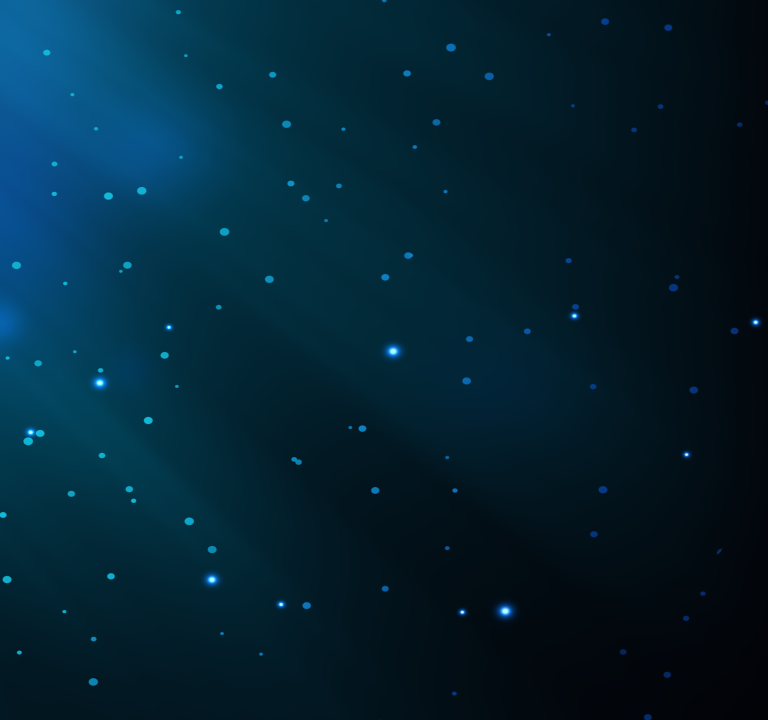
Reproduce this background procedurally as a Shadertoy shader.

```glsl
const vec3 CYAN = vec3(0.07, 0.76, 0.88);
const vec3 AZURE = vec3(0.05, 0.52, 0.80);
const vec3 COBALT = vec3(0.03, 0.27, 0.67);
const vec3 HALO = vec3(0.0, 0.42, 0.95);
const vec2 LIGHT = vec2(-1.5, 2.0);

vec3 hash3(vec2 p) {
    vec3 h = fract(p.xyx * vec3(0.1031, 0.1030, 0.0973));
    h += dot(h, h.yzx + 33.33);
    return fract((h.xxy + h.yzz) * h.zyx);
}

float valueNoise(vec2 p) {
    vec2 cell = floor(p), f = fract(p);
    f = f * f * (3.0 - 2.0 * f);
    float low = mix(hash3(cell).x, hash3(cell + vec2(1, 0)).x, f.x);
    float high = mix(hash3(cell + vec2(0, 1)).x, hash3(cell + 1.0).x, f.x);
    return mix(low, high, f.y);
}

float bell(float x, float width) {
    return exp(-x * x / (width * width));
}

float bloom(vec2 p, vec2 center, vec2 size) {
    vec2 d = (p - center) / size;
    return exp(-dot(d, d));
}

// Slanted shafts of light, as a brightness factor
float shafts(vec2 p, vec2 source, float reach) {
    vec2 d = p - source;
    float angle = atan(d.y, d.x), r = length(d);
    float streaks = 0.0, weight = 0.5, frequency = 22.0;
    for (int i = 0; i < 3; i++) {
        streaks += weight * (valueNoise(vec2(angle * frequency + 90.0, r * 2.5)) - 0.5);
        weight *= 0.6;
        frequency *= 2.3;
    }
    float beams = 0.14 * (bell(angle + 0.60, 0.05) + bell(angle + 0.81, 0.05));
    float shadow = 0.42 * bell(angle + 0.702, 0.05) * reach;
    return 1.0 + 0.42 * streaks + beams - shadow;
}

vec3 water(vec2 uv, vec2 p) {
    float side = 1.0 - 0.88 * pow(uv.x, 1.6);
    float height = mix(0.40, 1.0, smoothstep(-0.05, 0.5, uv.y));
    float glow = 0.225 * side * height;
    glow *= shafts(p, LIGHT, smoothstep(0.05, 0.5, uv.x));
    vec3 color = vec3(0.006, glow, glow * 1.27 + 0.015);

    // Blue light in the corner and soft patches
    color += vec3(0.045, 0.15, 0.28) * bloom(p, vec2(0.0, 1.0), vec2(0.20, 0.34));
    color += vec3(0.005, 0.0, 0.12) * bloom(p, vec2(0.0, 0.70), vec2(0.13, 0.17));
    color += vec3(0.01, 0.06, 0.16) * bloom(p, vec2(0.215, 0.79), vec2(0.085, 0.07));
    color += vec3(0.01, 0.10, 0.23) * bloom(p, vec2(0.0, 0.55), vec2(0.028));
    color += vec3(0.0, 0.01, 0.06) * bloom(p, vec2(0.18, 0.486), vec2(0.03));
    color += vec3(0.0, 0.008, 0.035) * bloom(p, vec2(0.69, 0.46), vec2(0.11, 0.08));
    return color;
}

// One jittered layer of flat oval dots
float dots(vec2 p, float rows, float seed, float density, float pixel) {
    vec2 cell = floor(p * rows);
    vec3 place = hash3(cell + seed);
    vec3 kind = hash3(cell + seed + 57.0);
    vec2 center = (cell + mix(vec2(0.08), vec2(0.92), place.xy)) / rows;
    float radius = mix(0.0021, 0.0060, kind.x);
    float d = length((p - center) * vec2(0.9, 1.1)) - radius;
    float shape = 1.0 - smoothstep(-pixel, pixel, d);
    return shape * step(kind.y, density) * mix(0.8, 1.0, place.z);
}

// Glowing point with a white core
vec3 spark(vec2 p, vec2 center, float size) {
    float d = length((p - center) * vec2(0.92, 1.08));
    return HALO * bell(d, size * 1.8) + vec3(0.9, 0.95, 0.8) * bell(d, size * 0.8);
}

void mainImage(out vec4 fragColor, in vec2 fragCoord) {
    vec2 uv = fragCoord / iResolution.xy;
    vec2 p = fragCoord / iResolution.y;
    float aspect = iResolution.x / iResolution.y;
    float pixel = 0.8 / iResolution.y;
    vec3 color = water(uv, p);

    // Dots turn from cyan to dim blue away from the light
    float away = uv.x + 0.28 * (1.0 - smoothstep(0.0, 0.35, uv.y));
    vec3 dotColor = mix(CYAN, AZURE, smoothstep(0.15, 0.55, away));
    dotColor = mix(dotColor, COBALT, smoothstep(0.5, 0.82, away));
    float opacity = mix(0.95, 0.6, smoothstep(0.6, 1.1, away));
    float density = 0.92 - 0.22 * uv.x - 0.55 * uv.x * (1.0 - uv.y);
    for (int i = 0; i < 2; i++) {
        float layer = float(i);
        float cover = dots(p + 0.037 * layer, 9.0 - layer, 11.0 + 40.0 * layer, density, pixel);
        color = mix(color, dotColor, cover * opacity);
    }

    // Sparks, mostly in the lower half
    for (int i = 0; i < 11; i++) {
        float n = float(i);
        vec3 h = hash3(vec2(n, 7.0));
        vec2 center = vec2(fract(0.04 + n * 0.618) * aspect, mix(0.10, 0.58, h.y));
        color += spark(p, center, mix(0.002, 0.0055, h.z));
    }
    fragColor = vec4(clamp(color, 0.0, 1.0), 1.0);
}
```
